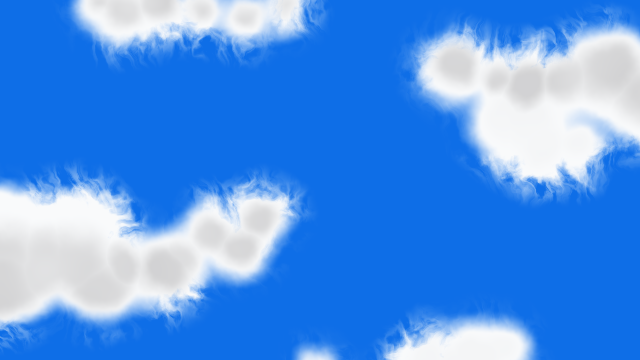
Write a WebGL 1 fragment shader that draws this texture.

```glsl
precision highp float;
// Soft white and grey cumulus clouds with wispy edges on a plain blue sky.

uniform vec2 u_resolution;

const vec3 SKY = vec3(0.055, 0.43, 0.905);
const vec3 SUNLIT = vec3(0.975, 0.98, 0.985);
const vec3 SHADOW = vec3(0.825, 0.825, 0.83);

float hash(vec2 p) {
  vec3 q = fract(vec3(p.xyx) * 0.1031);
  q += dot(q, q.yzx + 33.33);
  return fract((q.x + q.y) * q.z);
}

float noise(vec2 p) {
  vec2 cell = floor(p);
  vec2 f = fract(p);
  f = f * f * (3.0 - 2.0 * f);
  float low = mix(hash(cell), hash(cell + vec2(1.0, 0.0)), f.x);
  float high = mix(hash(cell + vec2(0.0, 1.0)), hash(cell + 1.0), f.x);
  return mix(low, high, f.y);
}

float fbm(vec2 p) {
  float sum = 0.0;
  float gain = 0.5;
  for (int i = 0; i < 5; i++) {
    sum += gain * noise(p);
    p = mat2(1.6, 1.2, -1.2, 1.6) * p + 17.3;
    gain *= 0.5;
  }
  return sum;
}

float smoothMin(float a, float b, float k) {
  float h = max(k - abs(a - b), 0.0) / k;
  return min(a, b) - 0.25 * h * h * k;
}

// A row of puffs from a to b: x is the distance, y the grey shading.
vec2 puffRow(vec2 p, vec2 a, vec2 b, vec2 radii, float lift, float grey, float seed) {
  vec2 row = vec2(1.0, 0.0);
  for (int i = 0; i < 6; i++) {
    float id = float(i);
    float t = id / 5.0;
    vec2 jitter = vec2(hash(vec2(id, seed)), hash(vec2(seed, id + 9.0))) - 0.5;
    float size = hash(vec2(id + 21.0, seed));
    float radius = mix(radii.x, radii.y, t) * (0.75 + 0.35 * size);
    vec2 offset = p - mix(a, b, t) - jitter * radius * 0.8;
    row.x = smoothMin(row.x, length(offset) - radius, 0.04);
    float core = length(offset - vec2(0.0, lift)) / radius;
    row.y = max(row.y, grey * (0.75 + 0.25 * size) * (1.0 - smoothstep(0.25, 0.95, core)));
  }
  return row;
}

vec2 join(vec2 a, vec2 b) {
  return vec2(smoothMin(a.x, b.x, 0.05), max(a.y, b.y));
}

vec2 cloudField(vec2 p) {
  // Upper left bank
  vec2 field = puffRow(p, vec2(0.26, 0.97), vec2(0.77, 0.96), vec2(0.10, 0.09), 0.02, 0.9, 3.0);
  // Right bank with a bright hanging base
  field = join(field, puffRow(p, vec2(1.25, 0.80), vec2(1.78, 0.75), vec2(0.10, 0.14), 0.02, 1.0, 7.0));
  field = join(field, puffRow(p, vec2(1.42, 0.69), vec2(1.58, 0.58), vec2(0.13, 0.11), 0.02, 0.15, 5.0));
  // Lower left bank with a shaded base
  field = join(field, puffRow(p, vec2(0.0, 0.31), vec2(0.30, 0.27), vec2(0.18, 0.15), -0.07, 0.9, 11.0));
  field = join(field, puffRow(p, vec2(0.36, 0.24), vec2(0.71, 0.38), vec2(0.11, 0.105), 0.0, 1.0, 14.0));
  // Tops rising from the bottom edge
  field = join(field, puffRow(p, vec2(1.18, -0.02), vec2(1.39, 0.0), vec2(0.09, 0.10), 0.0, 0.15, 19.0));
  return join(field, puffRow(p, vec2(0.84, -0.01), vec2(0.92, -0.01), vec2(0.025), 0.0, 0.2, 23.0));
}

// Thin curling strands, stretched along a slowly turning direction.
float strands(vec2 p) {
  vec2 bend = vec2(fbm(p * 7.0), fbm(p * 7.0 + 41.0)) - 0.5;
  vec2 q = p + 0.16 * bend;
  float ridge = 1.0 - abs(2.0 * fbm(vec2(q.x * 26.0 + q.y * 8.0, q.y * 12.0 - q.x * 5.0)) - 1.0);
  return smoothstep(0.62, 1.0, ridge) * (0.5 + 0.5 * noise(q * 60.0));
}

void main() {
  vec2 p = gl_FragCoord.xy / u_resolution.y;
  vec2 drift = vec2(fbm(p * 9.0 + 5.0), fbm(p * 9.0 + 63.0)) - 0.48;
  vec2 field = cloudField(p + 0.05 * drift);

  // Ragged stretches alternate with smooth, blurred ones
  float ragged = smoothstep(0.35, 0.65, noise(p * 6.0 + 12.0));
  float edge = field.x + ragged * 0.09 * (fbm(p * 24.0 + 4.0 * drift) - 0.47);
  float body = 1.0 - smoothstep(-0.04, 0.026, edge);
  float fringe = 1.0 - smoothstep(-0.01, 0.075, field.x);
  float wisp = 0.6 * fringe * strands(p) * (0.2 + 0.8 * ragged);
  float cover = body + (1.0 - body) * wisp;

  // Blurred grey hearts inside a bright rim
  float depth = smoothstep(0.01, 0.075, -field.x);
  float shade = depth * field.y * (0.7 + 0.5 * noise(p * 8.0 + 30.0));
  vec3 cloud = mix(SUNLIT, SHADOW, clamp(shade, 0.0, 1.0));
  gl_FragColor = vec4(mix(SKY, cloud, cover), 1.0);
}
```
